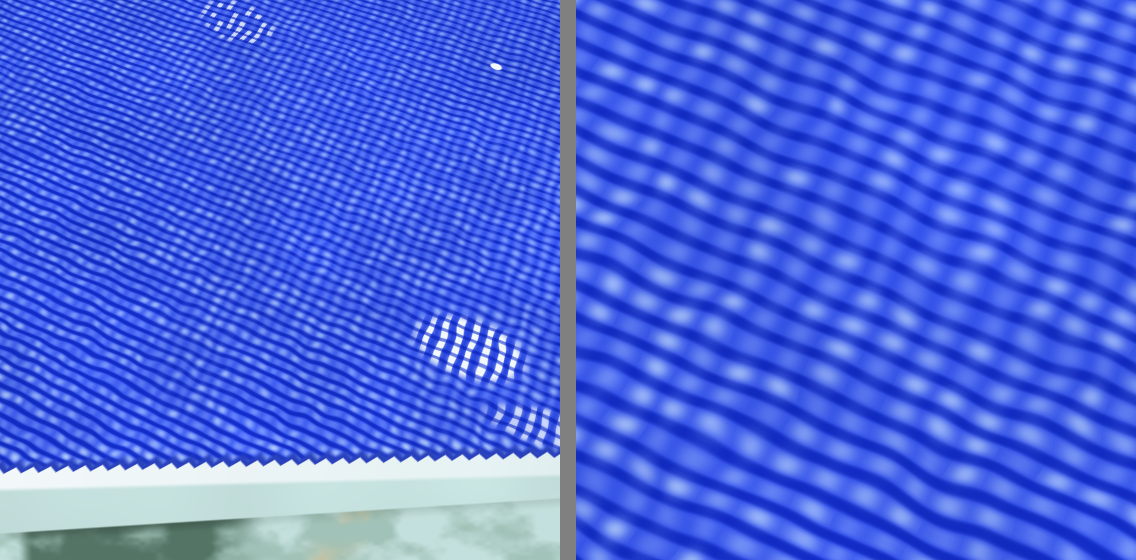
Left, the full canvas; right, a detail of the centre.
Write a three.js fragment shader that draws this texture.

```glsl
// A blue woven mesh cloth seen at an angle, with a toothed hem over a pale
// ledge and a mottled stone floor. Two slanted thread families are laid on a
// receding plane; noise varies the ridges, glints and worn open patches.

#define HORIZON 2.6        // height where the cloth plane would vanish
#define ROW_STEP 0.0185    // spacing of the shallow threads
#define COLUMN_STEP 0.0262 // spacing of the steep threads
#define ROW_SLOPE 0.43
#define COLUMN_LEAN 0.50
#define TOOTH 0.011        // depth of the hem teeth
#define SOFT 0.0022        // edge smoothing
#define GLINT 0.85         // strength of the pale sparkles

varying vec2 vUv;

const float TAU = 6.2831853;
const vec3 GROOVE = vec3(0.07, 0.17, 0.77);
const vec3 THREAD = vec3(0.20, 0.32, 0.92);
const vec3 RIDGE = vec3(0.41, 0.53, 0.97);
const vec3 SPARKLE = vec3(0.79, 0.89, 0.98);
const vec3 WHITE = vec3(0.95, 0.97, 0.98);
const vec3 LEDGE = vec3(0.77, 0.88, 0.87);
const vec3 STONE = vec3(0.63, 0.76, 0.72);
const vec3 MOSS = vec3(0.33, 0.46, 0.40);
const vec3 SAND = vec3(0.76, 0.74, 0.60);

float hash(vec2 p) {
  return fract(sin(dot(p, vec2(127.1, 311.7))) * 43758.5453);
}

float noise(vec2 p) {
  vec2 i = floor(p), f = fract(p);
  f = f * f * (3.0 - 2.0 * f);
  return mix(mix(hash(i), hash(i + vec2(1.0, 0.0)), f.x),
             mix(hash(i + vec2(0.0, 1.0)), hash(i + vec2(1.0)), f.x), f.y);
}

float fbm(vec2 p) {
  float sum = 0.0, gain = 0.5;
  for (int i = 0; i < 4; i++) {
    sum += gain * noise(p);
    p = p * 2.03 + 7.1;
    gain *= 0.5;
  }
  return sum;
}

// Soft tilted ellipse: 1 inside, 0 outside.
float patchMask(vec2 p, vec2 center, vec2 radius) {
  vec2 d = p - center;
  d.y += 0.25 * d.x;
  return 1.0 - smoothstep(0.75, 1.1, length(d / radius));
}

// Thread coordinates: x counts steep columns, y counts shallow rows.
vec2 threadCoords(vec2 p) {
  float mid = HORIZON - 0.5, depth = HORIZON - p.y;
  vec2 plane = vec2((p.x - 0.5) * mid / depth, mid * (mid / depth - 1.0));
  return vec2((plane.x - COLUMN_LEAN * plane.y) / COLUMN_STEP,
              (plane.y + ROW_SLOPE * plane.x) / ROW_STEP);
}

vec3 clothColor(vec2 p, vec2 t, float aboveHem) {
  t += 0.35 * (vec2(noise(p * 38.0), noise(p * 31.0 + 9.0)) - 0.5);
  vec2 cell = floor(t), f = fract(t) - 0.5;
  vec2 crest = 0.5 + 0.5 * cos(TAU * f);
  float region = noise(p * 6.0 + 3.0);
  float chance = hash(cell);

  // Shallow threads, and ridges that lean toward columns at the upper right
  float columns = smoothstep(0.35, 0.85, 0.5 * region + 0.3 * (p.x + p.y));
  vec3 color = mix(GROOVE, THREAD, smoothstep(0.02, 0.5, crest.y));
  float dash = smoothstep(0.15, 0.9, crest.y) * (0.35 + 0.65 * crest.x);
  float rib = crest.x * (0.45 + 0.55 * crest.y);
  color = mix(color, RIDGE, mix(dash, rib, columns) * (0.65 + 0.35 * chance));
  color *= 0.94 + 0.12 * fbm(p * 9.0);

  // Sparkles on the crossings, brighter at the left and beside the hem
  float spot = exp(-dot(f * f, vec2(9.0, 16.0)));
  float hemBand = 1.0 - smoothstep(0.02, 0.065, aboveHem);
  float shine = smoothstep(0.2, 0.9, chance) * (0.25 + 0.75 * region);
  shine *= 1.0 - 0.5 * columns;
  shine = max(shine, hemBand * (0.35 + 0.6 * chance));
  color = mix(color, SPARKLE, GLINT * spot * shine);

  // Open patches showing pale slats between the columns
  float worn = patchMask(p, vec2(0.84, 0.377), vec2(0.105, 0.058));
  worn = max(worn, 0.75 * step(0.4, chance) * patchMask(p, vec2(0.425, 0.96), vec2(0.07, 0.04)));
  worn = max(worn, 0.7 * patchMask(p, vec2(0.98, 0.235), vec2(0.12, 0.035)));
  float slat = smoothstep(0.4, 0.75, crest.x) * (0.3 + 0.7 * smoothstep(0.05, 0.45, crest.y));
  color = mix(color, GROOVE, 0.35 * worn * (1.0 - crest.x));
  color = mix(color, WHITE, worn * slat);
  color = mix(color, WHITE, patchMask(p, vec2(0.886, 0.881), vec2(0.011, 0.006)));
  return mix(THREAD * 0.8, color, smoothstep(0.004, 0.02, aboveHem));
}

vec3 floorColor(vec2 p, float belowLedge) {
  float cloud = fbm(p * vec2(12.0, 18.0) + 2.0);
  float dark = smoothstep(0.03, 0.06, p.x) * (1.0 - smoothstep(0.38, 0.48, p.x));
  vec3 color = mix(STONE, LEDGE, smoothstep(0.3, 0.6, cloud + 0.25 * (p.x - 0.5)));
  color = mix(color, MOSS, dark * smoothstep(0.25, 0.65, cloud + 0.1));
  float vein = exp(-pow((p.x - 0.62 - 0.8 * (p.y - 0.05)) / 0.035, 2.0));
  color = mix(color, SAND, vein * smoothstep(0.2, 0.55, cloud));
  float shade = 1.0 - smoothstep(0.0, 0.022, belowLedge);
  return mix(color, MOSS * 0.75, shade * (0.15 + 0.6 * dark));
}

void main() {
  vec2 p = vUv, t = threadCoords(p);
  float tooth = abs(fract(t.x) - 0.5) * 2.0;
  float hem = mix(0.157, 0.186, p.x) + TOOTH * (tooth - 0.3);
  float lip = mix(0.124, 0.150, p.x);
  float base = mix(0.047, 0.110, p.x);

  // Floor, ledge with its bright lip, then cloth on top
  vec3 color = floorColor(p, base - p.y);
  vec3 ledge = LEDGE * (0.97 + 0.06 * noise(p * 7.0));
  ledge = mix(ledge, WHITE, smoothstep(-0.004, 0.006, p.y - lip) * mix(1.0, 0.65, p.x));
  color = mix(color, ledge, smoothstep(-SOFT, SOFT, p.y - base));
  color = mix(color, clothColor(p, t, p.y - hem), smoothstep(-SOFT, SOFT, p.y - hem));
  gl_FragColor = vec4(color, 1.0);
}
```
